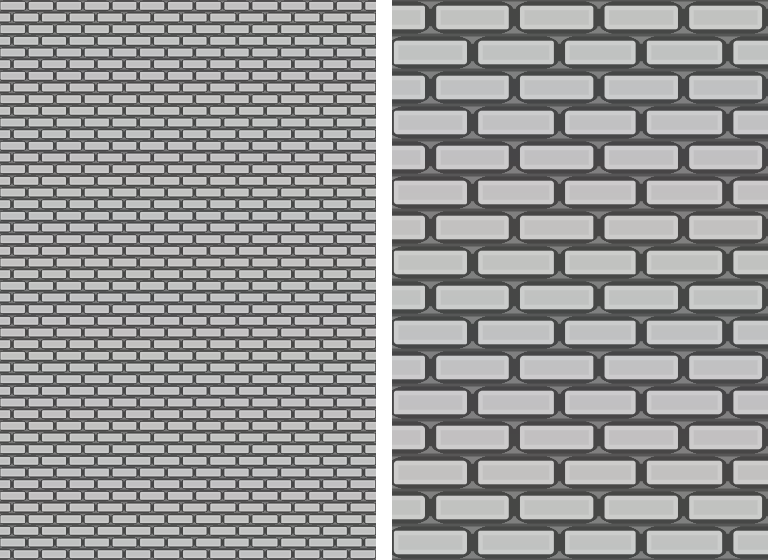
Left, the full canvas; right, a detail of the centre.
A Shadertoy shader for this pattern:

```glsl
// Grey running-bond brick wall with dark outlines and flared joints.

// Lengths are in course heights; y runs downward from the top edge.
const float COURSES = 48.0;
const float PITCH = 2.406;           // brick spacing along a course
const float FIRST_JOINT = 2.25;      // first joint of the top course
const float JOINT_JITTER = 0.05;     // sideways wander of the joints
const float JOINT_HALF = 0.16;       // half width of an upright joint
const float BRICK_HALF_HEIGHT = 0.337;
const vec2 CORNER_RADIUS = vec2(0.04, 0.12);
const float RIM_WIDTH = 0.13;
const float OUTLINE_WIDTH = 0.05;    // dark band kept clear around a brick
const float SEAM_HALF = 0.04;
const float FOOT_START = 0.25;       // height where a joint begins to flare
const float FOOT_END = 0.46;
const float FOOT_SPREAD = 0.32;
const float TINT_PERIOD = 7.1;
const float TINT_AMOUNT = 0.003;
const float TAU = 6.2831853;

const vec3 FACE = vec3(0.757);
const vec3 RIM = vec3(0.80);
const vec3 MORTAR = vec3(0.275);
const vec3 SEAM = vec3(0.34);
const vec3 FOOT = vec3(0.50);

float hash12(vec2 p) {
    vec3 q = fract(vec3(p.xyx) * 0.1031);
    q += dot(q, q.yzx + 33.33);
    return fract((q.x + q.y) * q.z);
}

float roundedBox(vec2 p, vec2 halfSize, float radius) {
    vec2 q = abs(p) - halfSize + radius;
    return length(max(q, 0.0)) + min(max(q.x, q.y), 0.0) - radius;
}

// Antialiased inside mask of a signed distance.
float coverage(float dist, float pixel) {
    return clamp(0.5 - dist / pixel, 0.0, 1.0);
}

// Joints wander alike in all courses of the same parity.
float jointPosition(float index, float parity) {
    return index * PITCH + JOINT_JITTER * (2.0 * hash12(vec2(index + 20.0, parity)) - 1.0);
}

void mainImage(out vec4 fragColor, in vec2 fragCoord) {
    float pixel = COURSES / iResolution.y;
    vec2 p = vec2(fragCoord.x, iResolution.y - fragCoord.y) * pixel;

    // Course and brick holding this point
    float course = floor(p.y);
    float parity = mod(course, 2.0);
    float y = p.y - course - 0.5;
    float x = p.x - FIRST_JOINT + 0.5 * PITCH * parity;
    float column = floor(x / PITCH);
    column += step(jointPosition(column + 1.0, parity), x)
            - step(x, jointPosition(column, parity));
    float left = jointPosition(column, parity);
    float right = jointPosition(column + 1.0, parity);

    // Brick face with slightly uneven corners
    vec2 local = vec2(x - 0.5 * (left + right), y);
    vec2 halfSize = vec2(0.5 * (right - left) - JOINT_HALF, BRICK_HALF_HEIGHT);
    vec2 corner = vec2(column, course) * 2.0 + step(0.0, local) + 40.0;
    float radius = mix(CORNER_RADIUS.x, CORNER_RADIUS.y, hash12(corner));
    float brick = roundedBox(local, halfSize, radius);

    // Mortar: a paler seam between courses and flared feet on the joints
    float seam = coverage(0.5 - abs(y) - SEAM_HALF, pixel);
    vec3 color = mix(MORTAR, SEAM, seam);
    float jointX = min(x - left, right - x);
    float rise = clamp((abs(y) - FOOT_START) / (FOOT_END - FOOT_START), 0.0, 1.0);
    float flare = jointX - 0.04 - FOOT_SPREAD * rise * rise;
    float foot = max(flare, max(FOOT_START - abs(y), abs(y) - FOOT_END));
    foot = max(foot, OUTLINE_WIDTH - brick);
    color = mix(color, FOOT, coverage(foot, pixel));

    // Face with its lighter rim
    vec3 face = mix(RIM, FACE, coverage(brick + RIM_WIDTH, pixel));
    color = mix(color, face, coverage(brick, pixel));

    // Faint colour drift down the wall
    vec3 phase = (p.y - 0.5) / TINT_PERIOD - vec3(0.0, 1.0, 2.0) / 3.0;
    color += TINT_AMOUNT * cos(TAU * phase);
    fragColor = vec4(color, 1.0);
}
```
